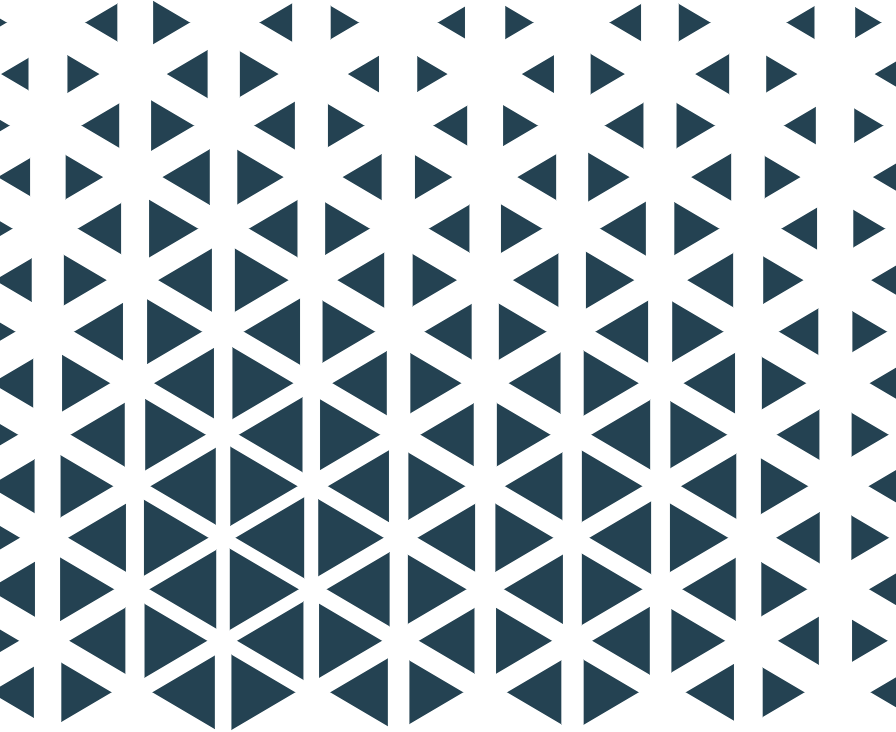
Give the GLSL for this pattern, as a Shadertoy shader.

```glsl
// Halftone of triangles: left- and right-pointing triangles sit on a staggered
// lattice, and two soft ridges swell their size toward the lower part.
// All lengths are fractions of the canvas width.
#define INK vec3(0.14, 0.26, 0.32)
#define PAPER vec3(1.0)
#define COLUMN_PITCH 0.1949
#define ROW_PITCH 0.0575
#define FIRST_ROW_Y 0.0443
#define RIGHT_X 0.0872
#define LEFT_X 0.0216
#define EDGE_SLOPE 0.589
#define PEAK_Y 0.191
#define PEAK_ROUNDING 0.091

float bump(float x, float center, float width) {
    float t = (x - center) / width;
    return exp(-t * t);
}

// Length from flat side to tip for a triangle centred at c
float triangleLength(vec2 c) {
    float topSize = 0.0254 + 0.0163 * bump(c.x, 0.215, 0.143)
                           + 0.0072 * bump(c.x, 0.677, 0.260);
    float peakSize = 0.0365 + 0.0397 * bump(c.x, 0.280, 0.264)
                            + 0.0286 * bump(c.x, 0.719, 0.189);
    float peakY = PEAK_Y + 0.06 * smoothstep(0.586, 0.78, c.x);
    float falloff = length(vec2(c.y - peakY, PEAK_ROUNDING)) - PEAK_ROUNDING;
    return mix(topSize, peakSize, 1.03 - 2.0 * falloff);
}

// Signed distance to a triangle pointing right, centroid at the origin
float triangleDistance(vec2 p, float len) {
    float flatSide = -len / 3.0 - p.x;
    float slant = abs(p.y) - EDGE_SLOPE * (len * 2.0 / 3.0 - p.x);
    return max(flatSide, slant / length(vec2(1.0, EDGE_SLOPE)));
}

void mainImage(out vec4 fragColor, in vec2 fragCoord) {
    vec2 p = fragCoord / iResolution.x;
    float pixel = 1.0 / iResolution.x;
    float nearestRow = round((p.y - FIRST_ROW_Y) / ROW_PITCH);
    float d = 1.0;

    // Nearest triangle of each direction in the three closest rows
    for (int i = -1; i <= 1; i++) {
        float row = nearestRow + float(i);
        if (row < 0.0) continue;
        float stagger = 0.5 * COLUMN_PITCH * mod(row, 2.0);
        for (int side = 0; side < 2; side++) {
            float startX = (side == 0 ? RIGHT_X : LEFT_X) + stagger;
            float column = round((p.x - startX) / COLUMN_PITCH);
            vec2 center = vec2(startX + column * COLUMN_PITCH,
                               FIRST_ROW_Y + row * ROW_PITCH);
            vec2 q = p - center;
            if (side == 1) q.x = -q.x;
            d = min(d, triangleDistance(q, triangleLength(center)));
        }
    }

    float ink = 1.0 - smoothstep(-0.6 * pixel, 0.6 * pixel, d);
    fragColor = vec4(mix(PAPER, INK, ink), 1.0);
}
```
